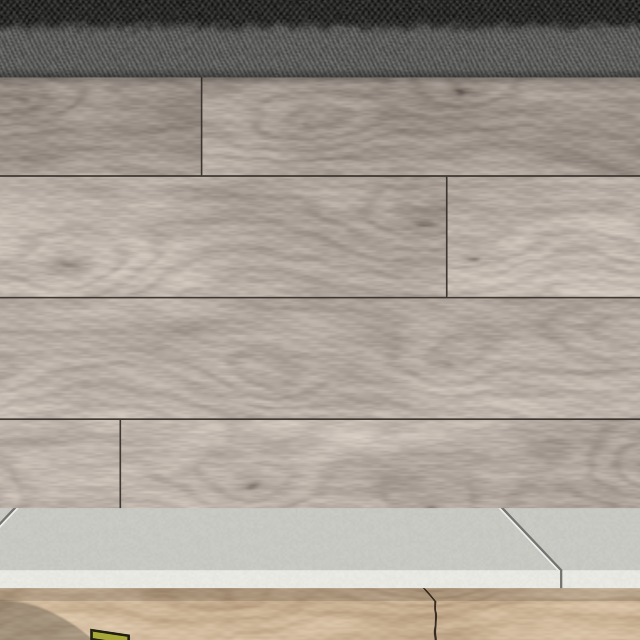
Write a Shadertoy shader that draws this texture.

```glsl
// Staggered grey oak planks seen from above, between a woven fabric band,
// a pale slab with mitred joints and a strip of light wood.
// Grain is the contour lines of a noise field that bulges around hashed knots.

const float PLANK_LENGTH = 1.276, PLANK_HEIGHT = 0.190;
const float PLANK_BASE = 0.345, ROW_SHIFT = 0.383;
const float FABRIC_EDGE = 0.879, SLAB_TOP = 0.206;
const float SLAB_LIP = 0.109, SLAB_BOTTOM = 0.081;

float hash(vec2 p) { return fract(sin(dot(p, vec2(127.1, 311.7))) * 43758.5453); }

float noise(vec2 p) {
    vec2 i = floor(p), f = fract(p);
    f = f * f * (3.0 - 2.0 * f);
    return mix(mix(hash(i), hash(i + vec2(1, 0)), f.x),
               mix(hash(i + vec2(0, 1)), hash(i + vec2(1, 1)), f.x), f.y);
}

float fbm(vec2 p) {
    float sum = 0.0, amp = 0.5;
    for (int i = 0; i < 4; i++, p = p * 2.03 + 17.0, amp *= 0.5) sum += amp * noise(p);
    return sum;
}

// Coverage of a line, given the distance to its centre
float stroke(float dist, float halfWidth, float px) {
    return 1.0 - smoothstep(halfWidth - 0.6 * px, halfWidth + 0.6 * px, abs(dist));
}

// Smooth step over one pixel
float above(float value, float edge, float px) {
    return smoothstep(edge - 0.6 * px, edge + 0.6 * px, value);
}

// Wood brightness at a point local to its board
float woodTone(vec2 p, float id) {
    vec2 q = p + vec2(7.3, 3.1) * id;
    float field = p.y * 16.0 + 5.0 * fbm(q * vec2(2.2, 7.0));
    float core = 0.0, halo = 0.0;
    for (int i = 0; i < 4; i++) {
        vec2 seed = vec2(float(i), id);
        vec2 centre = vec2((float(i) + hash(seed)) * 0.25 * PLANK_LENGTH,
                           PLANK_HEIGHT * (0.25 + 0.5 * hash(seed + 5.3)));
        vec2 d = (p - centre) * vec2(1.0, 2.0);
        d += 0.014 * (vec2(noise(q * 45.0), noise(q * 45.0 + 9.0)) - 0.5);
        float r2 = dot(d, d), strength = hash(seed + 2.7);
        field += 2.2 * exp(-r2 * 90.0);
        halo += strength * exp(-r2 * 500.0);
        core += strength * exp(-r2 * 9000.0);
    }
    float rings = 0.5 + 0.5 * sin(field * 6.2832);
    float streaks = fbm(q * vec2(9.0, 110.0)) - 0.47;
    float fibre = noise(q * vec2(70.0, 330.0)) - 0.5;
    float clouds = fbm(q * vec2(3.5, 9.0)) - 0.47;
    return 0.62 + 0.75 * clouds + 0.38 * streaks + 0.20 * fibre
         - 0.17 * rings * rings - 0.20 * halo - 0.65 * core;
}

vec3 plankFloor(vec2 uv, float px) {
    float row = floor((uv.y - PLANK_BASE) / PLANK_HEIGHT);
    float joint = mod(0.188 - ROW_SHIFT * (row + 1.0), PLANK_LENGTH);
    float column = floor((uv.x - joint) / PLANK_LENGTH);
    vec2 local = vec2(uv.x - joint - column * PLANK_LENGTH,
                      uv.y - PLANK_BASE - row * PLANK_HEIGHT);
    float id = row * 3.0 + column + 11.0;
    float tone = woodTone(local, id) + 0.12 * (hash(vec2(id, 4.0)) - 0.5);
    tone += 0.14 - 0.32 * smoothstep(0.45, 0.9, uv.y) - 0.10 * (uv.x - 0.5);
    vec3 color = mix(vec3(0.54, 0.50, 0.47), vec3(0.85, 0.81, 0.77), tone);
    vec2 edge = min(local, vec2(PLANK_LENGTH, PLANK_HEIGHT) - local);
    float gap = max(stroke(edge.x, 0.0013, px), stroke(edge.y, 0.0013, px));
    color = mix(color, vec3(0.19, 0.17, 0.15), 0.9 * gap);
    return color * mix(0.78, 1.0, smoothstep(0.0, 0.014, FABRIC_EDGE - uv.y));
}

// Dark coarse knit above, finer diagonal twill below
vec3 fabric(vec2 uv) {
    float coarse = smoothstep(0.945, 0.970, uv.y + 0.012 * (noise(uv * 90.0) - 0.5));
    float knit = sin(uv.x * 640.0) * sin(uv.y * 520.0 + 2.0 * noise(uv * 60.0));
    float twill = sin(uv.x * 850.0 + uv.y * 430.0 + 3.0 * noise(uv * 25.0));
    float shade = mix(0.36 + 0.05 * twill, 0.16 + 0.07 * knit, coarse);
    shade += 0.09 * (noise(uv * 380.0) - 0.5);
    shade *= mix(0.72, 1.0, smoothstep(FABRIC_EDGE, FABRIC_EDGE + 0.016, uv.y));
    return shade * vec3(1.0, 1.0, 0.98);
}

// Slab joints mirror about an axis and spread towards the front lip
vec3 slab(vec2 uv, float px) {
    float spread = 0.381 + 0.947 * (SLAB_TOP - max(uv.y, SLAB_LIP));
    float top = above(uv.y, SLAB_LIP, px);
    float dist = (abs(uv.x - 0.404) - spread) * mix(1.0, 0.726, top);
    vec3 color = mix(vec3(0.91, 0.91, 0.89), vec3(0.785, 0.785, 0.765), top);
    color += 0.025 * (noise(uv * 300.0) - 0.5);
    color = mix(color, vec3(0.93), stroke(dist + 0.003, 0.0015, px) * top);
    return mix(color, vec3(0.46, 0.45, 0.43), stroke(dist, 0.0018, px));
}

vec3 lightWood(vec2 uv, float px) {
    float tone = woodTone(uv + vec2(0.1, 0.03), 41.0);
    vec3 color = mix(vec3(0.66, 0.55, 0.43), vec3(0.91, 0.83, 0.72), tone + 0.12);
    color *= mix(1.0, 0.87, above(uv.y, 0.061, px));
    // Curved soft shadow
    color *= 1.0 - 0.24 * smoothstep(-0.003, 0.003, 0.062 - 2.9 * uv.x * uv.x - uv.y);
    // Yellow-green bar with a dark rim
    vec2 bar = abs(uv - vec2(0.172, 0.004 - 0.15 * (uv.x - 0.172))) - vec2(0.029, 0.007);
    color = mix(color, vec3(0.12, 0.12, 0.07), above(0.002, max(bar.x, bar.y), px));
    color = mix(color, vec3(0.66, 0.66, 0.22), above(-0.002, max(bar.x, bar.y), px));
    float crack = 0.680 - 0.8 * max(uv.y - 0.060, 0.0) + 0.003 * (noise(uv * 80.0) - 0.5);
    return mix(color, vec3(0.22, 0.17, 0.13), stroke(uv.x - crack, 0.0016, px));
}

void mainImage(out vec4 fragColor, in vec2 fragCoord) {
    vec2 uv = fragCoord / iResolution.xy;
    float px = 1.0 / iResolution.y;
    vec3 color = mix(lightWood(uv, px), slab(uv, px), above(uv.y, SLAB_BOTTOM, px));
    color = mix(color, plankFloor(uv, px), above(uv.y, SLAB_TOP, px));
    color = mix(color, fabric(uv), above(uv.y, FABRIC_EDGE, px));
    fragColor = vec4(clamp(color, 0.0, 1.0), 1.0);
}
```
